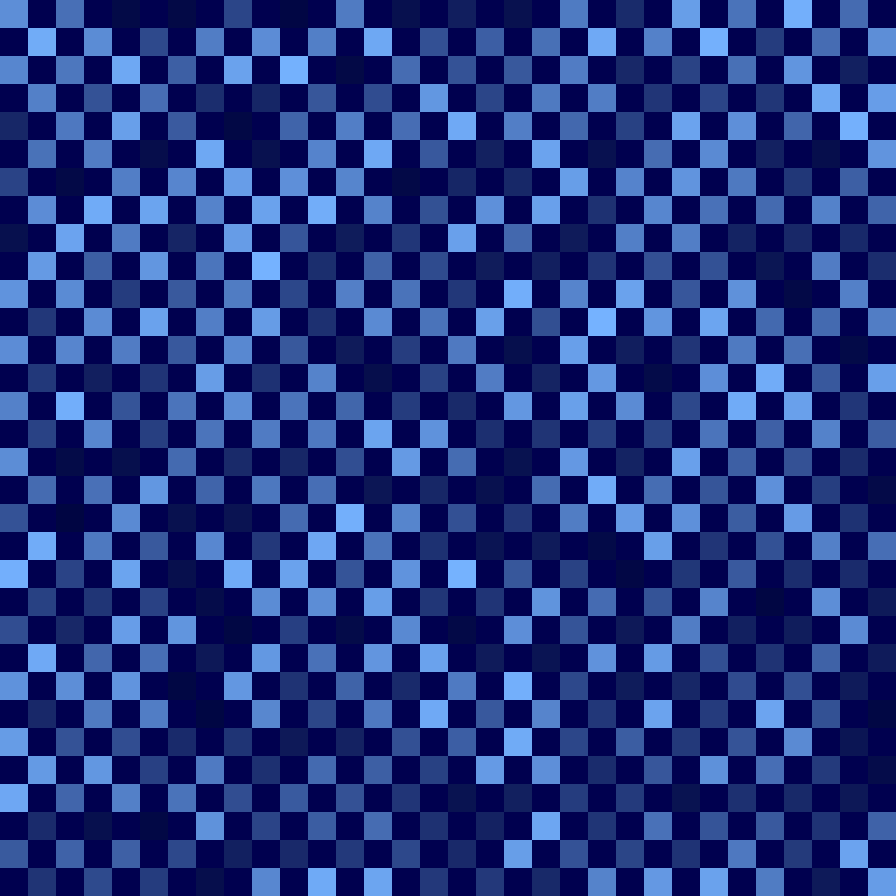
Write a Shadertoy shader that draws this pattern.

```glsl
// Checkerboard of square tiles: every other tile is plain navy, the rest take
// a random shade on a ramp from near-black blue to sky blue.
// Tile indices wrap, and tile borders are box-filtered over one pixel.

#define TILES 32                        // tiles across and down, even to wrap
#define SEED 17u                        // picks another scatter of shades
#define GROUND vec3(0.0, 0.0, 0.31)     // plain tiles
#define SHADE_LOW vec3(0.0, 0.02, 0.26) // darkest shaded tile
#define SHADE_HIGH vec3(0.46, 0.70, 1.0) // brightest shaded tile

// Integer hash of a tile index, evenly spread over 0..1
float hash(ivec2 tile) {
    uint h = uint(tile.x) * 1597u + uint(tile.y) * 51749u + SEED * 7919u;
    h = (h ^ (h >> 16)) * 73244475u;
    h = (h ^ (h >> 15)) * 73244475u;
    h ^= h >> 16;
    return float(h & 65535u) / 65535.0;
}

vec3 tileColor(ivec2 tile) {
    tile = (tile + TILES) % TILES;
    bool shaded = ((tile.x + tile.y) & 1) == 1;
    return shaded ? mix(SHADE_LOW, SHADE_HIGH, hash(tile)) : GROUND;
}

void mainImage(out vec4 fragColor, in vec2 fragCoord) {
    vec2 pixel = float(TILES) / iResolution.xy;

    // Nearest tile corner decides which four tiles may share this pixel
    vec2 p = fragCoord * pixel - 0.5;
    ivec2 tile = ivec2(floor(p));
    vec2 cover = clamp((fract(p) - 0.5) / pixel + 0.5, 0.0, 1.0);

    // Blend the four tiles by the area each one covers
    vec3 lower = mix(tileColor(tile), tileColor(tile + ivec2(1, 0)), cover.x);
    vec3 upper = mix(tileColor(tile + ivec2(0, 1)), tileColor(tile + ivec2(1, 1)), cover.x);
    fragColor = vec4(mix(lower, upper, cover.y), 1.0);
}
```
